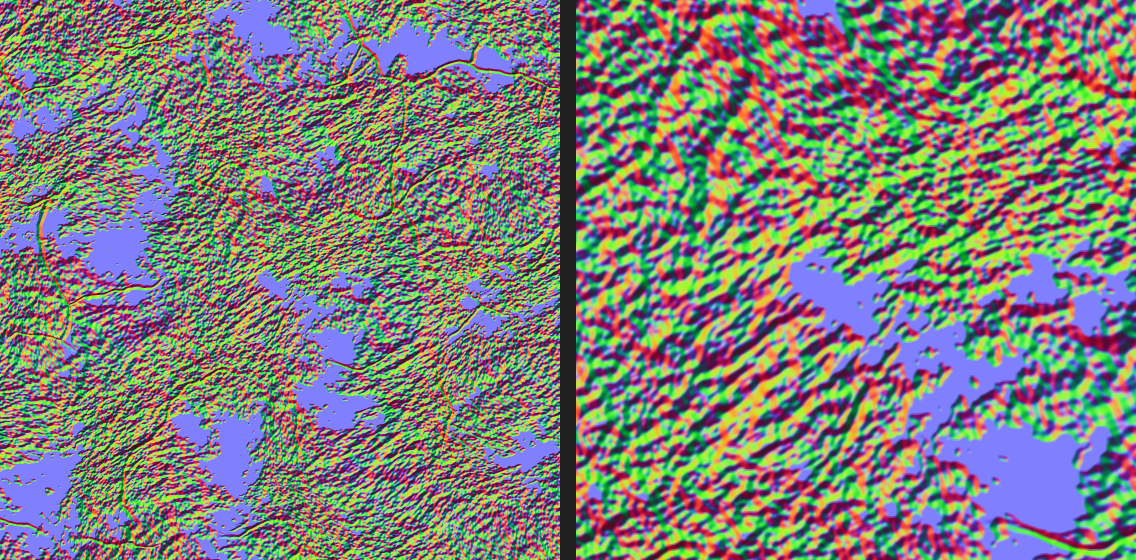
Left: the whole. Right: its middle third, enlarged.
Write a Shadertoy shader that draws this texture map.

```glsl
// Normal map of weathered rock: slanted grain and seams, flat worn patches, long cracks.
// A height field is summed from gradient noise, cut off at the patch level, grooved by
// warped Voronoi borders, and its slope is then encoded as colour.

const float RELIEF = 0.032;          // height of one noise unit, in canvas units
const float GRAIN_ANGLE = 0.45;      // direction of the streaks, radians
const float GRAIN_STRETCH = 0.74;    // below 1 lengthens the grain along the streaks
const vec3  GRAIN_FREQ = vec3(42.0, 102.0, 185.0);
const vec3  GRAIN_AMP = vec3(0.62, 0.70, 0.40);
const vec3  PATCH_FREQ = vec3(6.0, 14.0, 32.0);
const vec3  PATCH_AMP = vec3(1.75, 1.05, 0.65);
const float PATCH_LEVEL = 0.56;      // lower gives more flat area
const float SEAM_FREQ = 19.0;
const float SEAM_DEPTH = 0.45;
const vec2  CRACK_CELLS = vec2(3.4, 4.8);
const float CRACK_ANGLE = 0.25;
const float CRACK_WIDTH = 0.0052;
const float CRACK_DEPTH = 0.019;
const float SAMPLE_STEP = 0.00095;   // spacing of the height samples

// Integer hash: two values in 0..1 per lattice cell
vec2 hash2(vec2 cell) {
    uvec2 v = uvec2(ivec2(cell)) * 1664525u + 1013904223u;
    v.x += v.y * 1664525u;
    v.y += v.x * 1664525u;
    v ^= v >> 16u;
    v.x += v.y * 1664525u;
    v.y += v.x * 1664525u;
    v ^= v >> 16u;
    return vec2(v & 65535u) / 65535.0;
}

mat2 rotation(float a) {
    float c = cos(a), s = sin(a);
    return mat2(c, -s, s, c);
}

float cornerRamp(vec2 cell, vec2 offset) {
    float a = 6.2831853 * hash2(cell).x;
    return dot(vec2(cos(a), sin(a)), offset);
}

// Gradient noise, roughly -0.7..0.7
float noise(vec2 p) {
    vec2 i = floor(p), f = p - i;
    vec2 u = f * f * f * (f * (f * 6.0 - 15.0) + 10.0);
    vec2 e = vec2(1.0, 0.0);
    return mix(mix(cornerRamp(i, f), cornerRamp(i + e.xy, f - e.xy), u.x),
               mix(cornerRamp(i + e.yx, f - e.yx), cornerRamp(i + e.xx, f - e.xx), u.x), u.y);
}

vec2 noise2(vec2 p) {
    return vec2(noise(p), noise(p + 40.0));
}

// Distance to the border between the two nearest Voronoi seeds
float cellBorder(vec2 p) {
    vec2 base = floor(p), near1 = vec2(9.0), near2 = vec2(9.0);
    for (int y = -1; y <= 1; y++)
    for (int x = -1; x <= 1; x++) {
        vec2 cell = base + vec2(x, y);
        vec2 seed = cell + 0.1 + 0.8 * hash2(cell + 71.0) - p;
        if (dot(seed, seed) < dot(near1, near1)) {
            near2 = near1;
            near1 = seed;
        } else if (dot(seed, seed) < dot(near2, near2)) {
            near2 = seed;
        }
    }
    return dot(0.5 * (near1 + near2), normalize(near2 - near1));
}

// Groove profile of the cracks, 0..1
float cracks(vec2 p) {
    vec2 wobble = 0.07 * noise2(p * 6.5 + 3.0) + 0.014 * noise2(p * 24.0 + 9.0)
                + 0.003 * noise2(p * 75.0 + 15.0);
    float d = cellBorder(rotation(CRACK_ANGLE) * (p + wobble) * CRACK_CELLS);
    d /= 0.5 * (CRACK_CELLS.x + CRACK_CELLS.y);
    float present = smoothstep(-0.12, 0.2, noise(p * 5.0 + 25.0));
    return present * (1.0 - smoothstep(0.0, CRACK_WIDTH, d));
}

float height(vec2 p) {
    // Bent, slanted grain coordinates
    vec2 g = rotation(GRAIN_ANGLE) * (p + 0.05 * noise2(p * 4.5 + 11.0));
    vec2 streak = g * vec2(GRAIN_STRETCH, 1.0);

    float grain = dot(GRAIN_AMP, vec3(noise(streak * GRAIN_FREQ.x),
                                      noise(streak * GRAIN_FREQ.y + 19.0),
                                      noise(g * GRAIN_FREQ.z + 5.0)));

    // Narrow seams following the grain
    float seamLine = abs(noise(g * SEAM_FREQ * vec2(0.5, 1.0) + 63.0));
    float seam = (1.0 - smoothstep(0.0, 0.12, seamLine))
               * smoothstep(0.0, 0.25, noise(p * 6.0 + 81.0));

    // Worn patches: everything above the level is cut flat
    float worn = dot(PATCH_AMP, vec3(noise(p * PATCH_FREQ.x + 7.0),
                                     noise(streak * PATCH_FREQ.y + 29.0),
                                     noise(streak * PATCH_FREQ.z + 51.0)));
    float rock = min(grain - SEAM_DEPTH * seam + worn - PATCH_LEVEL, 0.0);
    return RELIEF * rock - CRACK_DEPTH * cracks(p);
}

// Red rises with the slope, green falls with it, blue holds the upright part
vec3 slopeColour(float h00, float h10, float h01, float h11) {
    vec2 slope = 0.5 * vec2(h10 + h11 - h00 - h01, h01 + h11 - h00 - h10) / SAMPLE_STEP;
    vec3 normal = normalize(vec3(slope.x, -slope.y, 1.0));
    return vec3(0.5 + 0.5 * normal.xy, normal.z);
}

void mainImage(out vec4 fragColor, in vec2 fragCoord) {
    vec2 p = fragCoord / iResolution.y + 2.0;

    // Heights on a 3 by 3 grid; its four squares are averaged to smooth the edges
    float h[9];
    for (int i = 0; i < 9; i++)
        h[i] = height(p + SAMPLE_STEP * vec2(i % 3 - 1, i / 3 - 1));
    vec3 colour = slopeColour(h[0], h[1], h[3], h[4]) + slopeColour(h[1], h[2], h[4], h[5])
                + slopeColour(h[3], h[4], h[6], h[7]) + slopeColour(h[4], h[5], h[7], h[8]);
    fragColor = vec4(0.25 * colour, 1.0);
}
```
